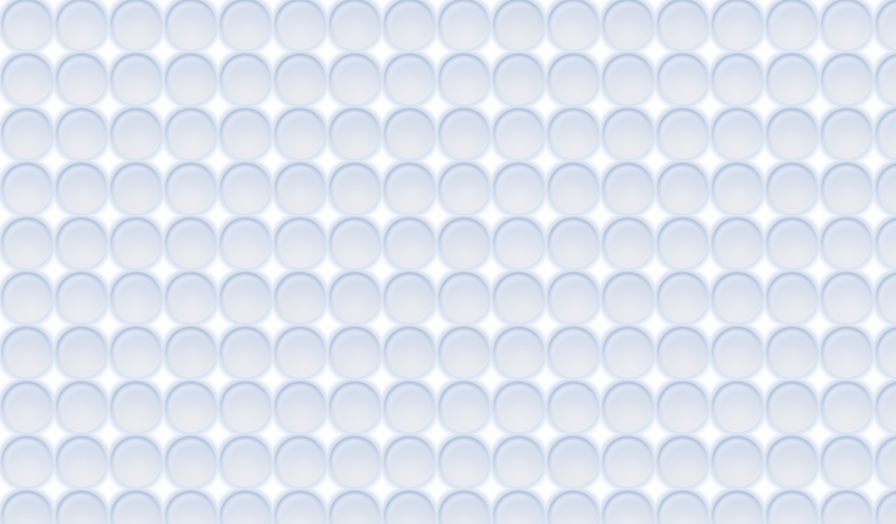
A Shadertoy shader for this pattern:

```glsl
// A square grid of pale, pressed-in round dimples on a white sheet.
// Each cell is one distance-based disc: a blue rim shadow at the top, a soft
// crescent at upper left, a warm glow low down, and a blue halo around it.

// Layout: PITCH and FIRST_CENTER in canvas heights, the rest in cell widths
const float PITCH = 0.1043;
const vec2 FIRST_CENTER = vec2(0.0511, 0.0464); // from the top left
const float RADIUS = 0.466;
const float RIM_WIDTH = 0.095;
const float HALO_WIDTH = 0.15;
const float INNER_RADIUS = 0.395;
const vec2 INNER_OFFSET = vec2(0.035, -0.05);
const vec2 LIGHT_DIR = vec2(-0.28, 0.96);
const float GLOW_SHIFT = 0.10;
const float TONE_SHIFT = 0.008;

const vec3 SHEET = vec3(0.995, 0.997, 1.0);
const vec3 HALO = vec3(0.845, 0.885, 0.945);
const vec3 DISC_TOP = vec3(0.835, 0.870, 0.930);
const vec3 DISC_LOW = vec3(0.900, 0.912, 0.938);
const vec3 GLOW = vec3(0.935, 0.936, 0.945);
const vec3 CRESCENT = vec3(0.880, 0.910, 0.958);
const vec3 RIM_SHADOW = vec3(0.700, 0.765, 0.865);
const vec3 RIM_LIGHT = vec3(0.905, 0.930, 0.968);

float hash(vec2 p) {
    return fract(sin(dot(p, vec2(127.1, 311.7))) * 43758.5453);
}

// White sheet, tinted blue close to the disc edge
vec3 sheetColor(float edge, float facing) {
    float clearing = smoothstep(-0.01, HALO_WIDTH, edge);
    vec3 color = mix(HALO, SHEET, clearing);
    return color - 0.02 * (1.0 - clearing) * max(facing, 0.0);
}

// Dimple interior, p measured from its center with y up
vec3 discColor(vec2 p, float edge, float facing, vec2 cell) {
    float height = p.y / RADIUS;
    vec3 color = mix(DISC_LOW, DISC_TOP, smoothstep(-0.85, 0.75, height + 0.25 * p.x));

    // Warm glow, its place differing a little from cell to cell
    vec2 glowAt = vec2(0.05 + GLOW_SHIFT * (hash(cell) - 0.5), -0.24);
    vec2 q = (p - glowAt) / vec2(0.24, 0.28);
    color = mix(color, GLOW, 0.6 * exp(-dot(q, q)));

    // Pale crescent between the rim and the offset inner disc
    float inner = length(p - INNER_OFFSET) - INNER_RADIUS;
    float upperLeft = smoothstep(-0.1, 0.9, dot(normalize(p + 1e-5), vec2(-0.6, 0.8)));
    color = mix(color, CRESCENT, 0.75 * upperLeft * smoothstep(-0.08, 0.03, inner));

    // Rim: shadow at the top and faintly round the sides, light at the bottom
    float rim = smoothstep(-RIM_WIDTH, 0.0, edge);
    float shade = 0.22 + 0.78 * smoothstep(-0.25, 0.9, facing);
    color = mix(color, RIM_SHADOW, rim * shade * smoothstep(-0.9, 0.0, facing));
    color = mix(color, RIM_LIGHT, 0.5 * rim * smoothstep(0.1, 0.9, -facing));

    return color + TONE_SHIFT * (hash(cell + 17.0) - 0.5);
}

void mainImage(out vec4 fragColor, in vec2 fragCoord) {
    // Grid counted from the top left
    vec2 canvas = vec2(fragCoord.x, iResolution.y - fragCoord.y) / iResolution.y;
    vec2 grid = (canvas - FIRST_CENTER) / PITCH + 0.5;
    vec2 cell = floor(grid);
    vec2 p = (fract(grid) - 0.5) * vec2(1.0, -1.0);

    float edge = length(p) - RADIUS;
    float facing = dot(normalize(p + 1e-5), LIGHT_DIR);
    float soft = max(1.0 / (iResolution.y * PITCH), 0.012);

    float cover = 1.0 - smoothstep(-soft, soft, edge);
    vec3 color = mix(sheetColor(edge, facing), discColor(p, edge, facing, cell), cover);
    fragColor = vec4(color, 1.0);
}
```
